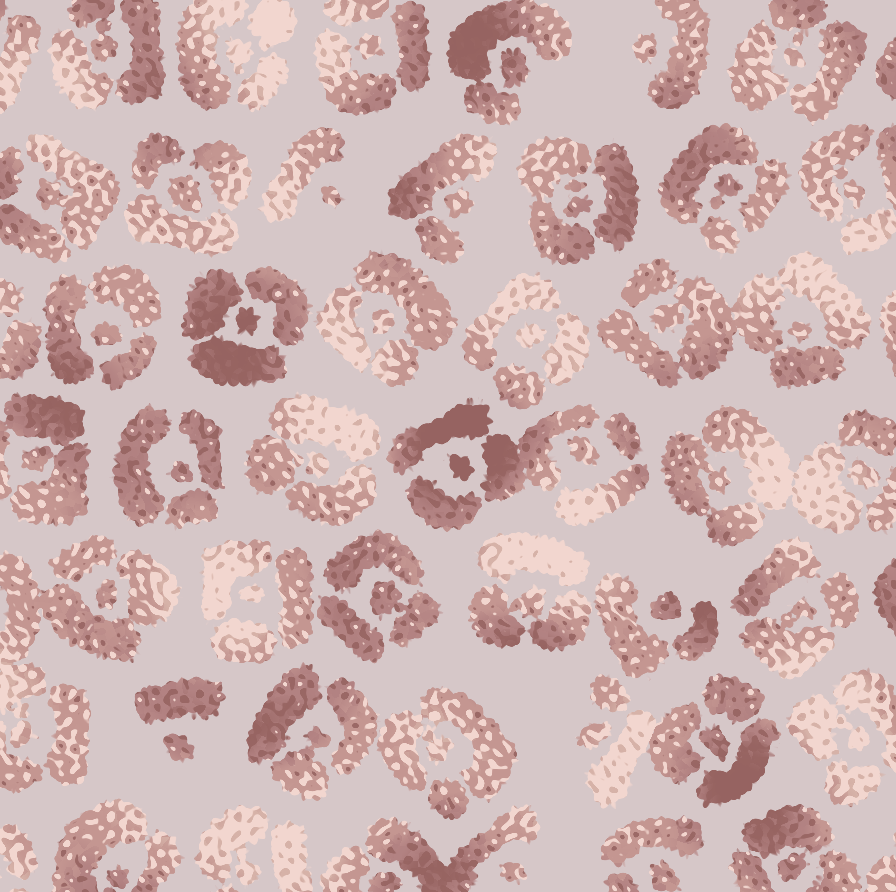
A WebGL 2 fragment shader for this pattern:

```glsl
#version 300 es
precision highp float;
// Rose-gold leopard print: broken rosettes on a jittered brick grid,
// with edges roughened by cellular noise and a mottled metal foil
// made from layered sines, thresholded into dark and cream flakes.

uniform vec2 u_resolution;
out vec4 fragColor;

float hash(vec2 p) {
    vec3 q = fract(p.xyx * vec3(0.1031, 0.1030, 0.0973));
    q += dot(q, q.yzx + 33.33);
    return fract((q.x + q.y) * q.z);
}

mat2 rotation(float a) {
    return mat2(cos(a), -sin(a), sin(a), cos(a));
}

// Sum of sines in many directions: a smooth field of roughly unit deviation.
float waves(vec2 p, float frequency) {
    float sum = 0.0;
    for (int i = 0; i < 9; i++) {
        float k = float(i), a = k * 2.4;
        sum += sin(dot(p, vec2(cos(a), sin(a))) * frequency * (0.75 + 0.06 * k) + k * k * 1.7);
    }
    return sum * 0.47;
}

// Cellular noise: x is the distance to the nearest seed, y its random value.
vec2 cellular(vec2 p) {
    vec2 nearest = vec2(9.0, 0.0);
    for (int j = -1; j <= 1; j++)
    for (int i = -1; i <= 1; i++) {
        vec2 id = floor(p) + vec2(i, j);
        vec2 seed = id + vec2(hash(id), hash(id + 71.3));
        float d = distance(p, seed);
        if (d < nearest.x) nearest = vec2(d, hash(id + 19.7));
    }
    return nearest;
}

// Round-ended arc, centred on a direction.
float arc(vec2 p, float direction, float halfAngle, float radius, float thickness) {
    p = rotation(direction) * p;
    float a = clamp(atan(p.y, p.x), -halfAngle, halfAngle);
    return distance(p, radius * vec2(cos(a), sin(a))) - thickness;
}

// One rosette: up to three arcs sharing a ring, with one or two inner dots.
float rosette(vec2 p, vec2 id) {
    float kind = hash(id + 5.1);
    p = rotation(6.2832 * hash(id + 2.7)) * p;
    p *= vec2(1.06, 0.96) * (1.0 + 0.06 * cos(4.0 * atan(p.y, p.x + 1e-5)));

    float main = mix(0.45, 1.3, hash(id + 8.3));
    float left = (1.72 - main) * mix(0.1, 0.9, hash(id + 11.9));
    float right = 1.72 - main - left;
    float d = arc(p, 0.0, main, 0.33, mix(0.115, 0.15, hash(id + 13.1)));
    if (kind > 0.14)
        d = min(d, arc(p, main + left + 0.95, left, 0.33, mix(0.105, 0.15, hash(id + 17.5))));
    if (kind > 0.32)
        d = min(d, arc(p, -main - right - 0.95, right, 0.33, mix(0.105, 0.15, hash(id + 23.9))));

    vec2 offset = 0.07 * vec2(hash(id + 29.3) - 0.9, hash(id + 31.7) - 0.5);
    d = min(d, length((p - offset) * vec2(0.85, 1.1)) - mix(0.07, 0.11, hash(id + 37.1)));
    if (kind > 0.7) d = min(d, length(p - offset - vec2(-0.02, 0.14)) - 0.05);
    return d;
}

// Nearest rosette: x is the distance in grid units, y its random tone.
vec2 print(vec2 q) {
    vec2 nearest = vec2(9.0, 0.0);
    for (int j = -1; j <= 1; j++)
    for (int i = -1; i <= 1; i++) {
        float row = floor(q.y) + float(j);
        float shift = 0.5 * mod(row, 2.0);
        vec2 id = vec2(floor(q.x - shift) + float(i), row);
        vec2 jitter = 0.16 * (vec2(hash(id + 41.3), hash(id + 43.9)) - 0.5);
        float d = rosette(q - id - vec2(shift, 0.0) - 0.5 - jitter, id);
        if (d < nearest.x) nearest = vec2(d, hash(id + 47.7));
    }
    return nearest;
}

// Foil: a gradient from dark rose to tan, broken up by worm-like flakes.
vec3 foil(vec2 p, float tone, float facet, float blur) {
    vec3 dark = vec3(0.59, 0.39, 0.38), dusk = vec3(0.70, 0.51, 0.51);
    vec3 rose = vec3(0.77, 0.59, 0.57), pale = vec3(0.84, 0.70, 0.66);
    vec3 cream = vec3(0.95, 0.84, 0.81);
    float t = tone + 0.5 * (facet - 0.5);
    vec3 color = mix(dark, dusk, smoothstep(-1.7, -0.8, t));
    color = mix(color, rose, smoothstep(-0.7, 0.0, t));
    color = mix(color, pale, smoothstep(0.6, 1.4, t));

    float flake = waves(p + 0.006 * sin(p.yx * vec2(41.0, 37.0)), 430.0);
    color = mix(color, dark, 0.9 * smoothstep(-blur, blur, -flake - 1.3 * tone - 1.7));
    return mix(color, cream, smoothstep(-blur, blur, flake + 1.3 * tone - 1.1));
}

void main() {
    float pixel = 1.0 / min(u_resolution.x, u_resolution.y);
    vec2 p = gl_FragCoord.xy * pixel;
    vec2 q = p * 6.5 + vec2(3.2, 7.4);

    vec2 grain = cellular(q * 16.0);
    vec2 spot = print(q + 0.02 * vec2(waves(p, 60.0), waves(p + 3.0, 60.0)));
    float edge = spot.x + 0.055 * (grain.x - 0.45);
    float mask = smoothstep(0.75, -0.75, edge / (6.5 * pixel));

    float tone = 0.8 * waves(p + 1.7, 26.0) + 1.5 * (spot.y - 0.5);
    vec3 metal = foil(p, tone, grain.y, 200.0 * pixel);
    fragColor = vec4(mix(vec3(0.84, 0.78, 0.785), metal, mask), 1.0);
}
```
